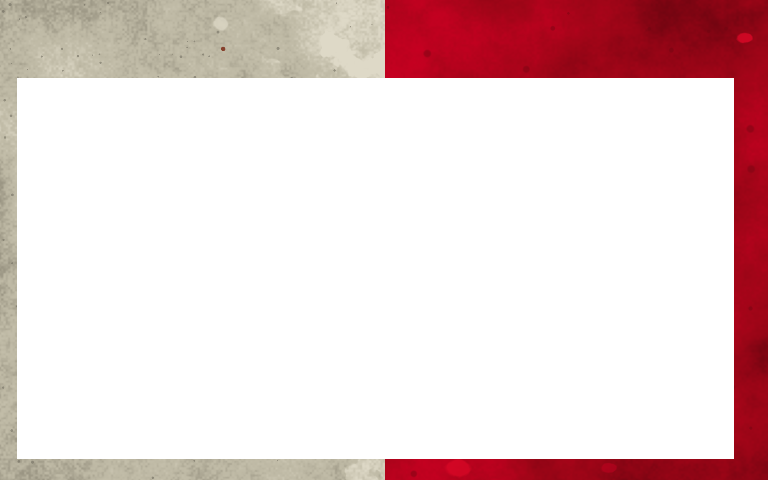
This background is drawn by a WebGL 2 fragment shader. Its source:

```glsl
#version 300 es
precision highp float;

uniform vec2 u_resolution;
out vec4 outColor;

const vec3 STONE_DARK = vec3(0.60, 0.58, 0.51);
const vec3 STONE_MID = vec3(0.75, 0.73, 0.65);
const vec3 STONE_LIGHT = vec3(0.87, 0.85, 0.78);
const vec3 RED_DARK = vec3(0.42, 0.02, 0.06);
const vec3 RED_MID = vec3(0.62, 0.02, 0.09);
const vec3 RED_BRIGHT = vec3(0.78, 0.00, 0.13);
const vec3 RED_SPOT = vec3(0.86, 0.03, 0.15);
const vec3 RUST = vec3(0.50, 0.20, 0.12);

float hash(vec2 p) {
    return fract(sin(dot(p, vec2(127.1, 311.7))) * 43758.5453);
}

float noise(vec2 p) {
    vec2 cell = floor(p), f = fract(p);
    f = f * f * (3.0 - 2.0 * f);
    float low = mix(hash(cell), hash(cell + vec2(1, 0)), f.x);
    float high = mix(hash(cell + vec2(0, 1)), hash(cell + vec2(1, 1)), f.x);
    return mix(low, high, f.y);
}

float fbm(vec2 p) {
    float sum = 0.0, amp = 0.5;
    for (int i = 0; i < 5; i++) {
        sum += amp * noise(p);
        p = mat2(1.6, 1.2, -1.2, 1.6) * p + 7.3;
        amp *= 0.5;
    }
    return sum / 0.97;
}

// Soft elliptical falloff
float glow(vec2 p, vec2 center, vec2 radius) {
    vec2 d = (p - center) / radius;
    return exp(-dot(d, d));
}

// Ragged ellipse with a firm edge
float patchMask(vec2 p, vec2 center, vec2 radius) {
    float d = length((p - center) / radius) + 0.7 * (fbm(p * 45.0) - 0.5);
    return 1.0 - smoothstep(0.75, 1.1, d);
}

// Sparse round flecks, one candidate per grid cell
float flecks(vec2 p, float scale, float density) {
    vec2 cell = floor(p * scale);
    vec2 center = 0.3 + 0.4 * vec2(hash(cell + 3.1), hash(cell + 8.7));
    float radius = mix(0.08, 0.28, hash(cell + 5.3));
    float d = length(fract(p * scale) - center);
    return step(1.0 - density, hash(cell)) * (1.0 - smoothstep(radius * 0.5, radius, d));
}

float boxDistance(vec2 p, vec2 low, vec2 high) {
    vec2 d = abs(p - 0.5 * (low + high)) - 0.5 * (high - low);
    return length(max(d, 0.0)) + min(max(d.x, d.y), 0.0);
}

vec3 concrete(vec2 p) {
    // Broad stains and pale areas
    float tone = 0.50 + 0.9 * (fbm(p * 7.0) - 0.5);
    tone += 0.30 * glow(p, vec2(0.72, 0.96), vec2(0.16, 0.13));
    tone -= 0.16 * glow(p, vec2(0.15, 0.96), vec2(0.24, 0.12));
    tone -= 0.20 * glow(p, vec2(0.0, 0.60), vec2(0.025, 0.22));
    tone += 0.35 * smoothstep(0.54, 0.60, fbm(p * 13.0 + 4.0)) * smoothstep(0.45, 0.65, p.x);
    // Fine grain
    tone += 0.28 * (noise(p * 210.0) - 0.5) + 0.25 * (fbm(p * 60.0) - 0.5);
    vec3 color = mix(STONE_DARK, STONE_MID, smoothstep(0.0, 0.5, tone));
    color = mix(color, STONE_LIGHT, smoothstep(0.45, 1.0, tone));
    // Chips and rust
    color = mix(color, STONE_LIGHT, 0.75 * patchMask(p, vec2(0.460, 0.950), vec2(0.016, 0.015)));
    color = mix(color, STONE_DARK * 0.75, 0.6 * flecks(p, 65.0, 0.07));
    return mix(color, RUST, 0.9 * patchMask(p, vec2(0.465, 0.898), vec2(0.005)));
}

vec3 redPlaster(vec2 p) {
    // Broad light and shade
    float tone = 0.44 + 0.65 * (fbm(p * 6.0 + 11.0) - 0.5);
    tone += 0.28 * glow(p, vec2(0.94, 0.90), vec2(0.24, 0.16));
    tone += 0.26 * glow(p, vec2(0.92, 0.0), vec2(0.24, 0.10));
    tone += 0.30 * glow(p, vec2(1.57, 0.69), vec2(0.07, 0.10));
    tone += 0.12 * glow(p, vec2(1.57, 0.43), vec2(0.07, 0.14));
    tone -= 0.24 * glow(p, vec2(1.43, 0.96), vec2(0.18, 0.16));
    tone -= 0.18 * glow(p, vec2(1.02, 0.985), vec2(0.08, 0.04));
    tone -= 0.22 * glow(p, vec2(1.57, 0.22), vec2(0.07, 0.10));
    tone -= 0.16 * glow(p, vec2(1.45, 0.0), vec2(0.25, 0.08));
    // Grain and mottling
    tone += 0.22 * (fbm(p * 32.0) - 0.5) + 0.07 * (noise(p * 190.0) - 0.5);
    vec3 color = mix(RED_DARK, RED_MID, smoothstep(0.0, 0.5, tone));
    color = mix(color, RED_BRIGHT, smoothstep(0.4, 0.9, tone));
    // Worn spots
    color = mix(color, RED_DARK, 0.4 * flecks(p, 24.0, 0.12));
    color = mix(color, RED_SPOT, 0.8 * patchMask(p, vec2(1.552, 0.921), vec2(0.016, 0.010)));
    color = mix(color, RED_SPOT, 0.7 * patchMask(p, vec2(0.954, 0.025), vec2(0.026, 0.018)));
    return mix(color, RED_BRIGHT, 0.5 * patchMask(p, vec2(1.270, 0.025), vec2(0.018, 0.010)));
}

void main() {
    vec2 p = gl_FragCoord.xy / u_resolution * vec2(1.6, 1.0);
    float pixel = 1.0 / u_resolution.y;

    // Two halves of wall
    float redSide = smoothstep(-0.5 * pixel, 0.5 * pixel, p.x - 0.802);
    vec3 color = mix(concrete(p), redPlaster(p), redSide);

    // White panel
    float panel = boxDistance(p, vec2(0.0354, 0.0437), vec2(1.5292, 0.8375));
    color = mix(color, vec3(1.0), 1.0 - smoothstep(-0.5 * pixel, 0.5 * pixel, panel));
    outColor = vec4(color, 1.0);
}
```
